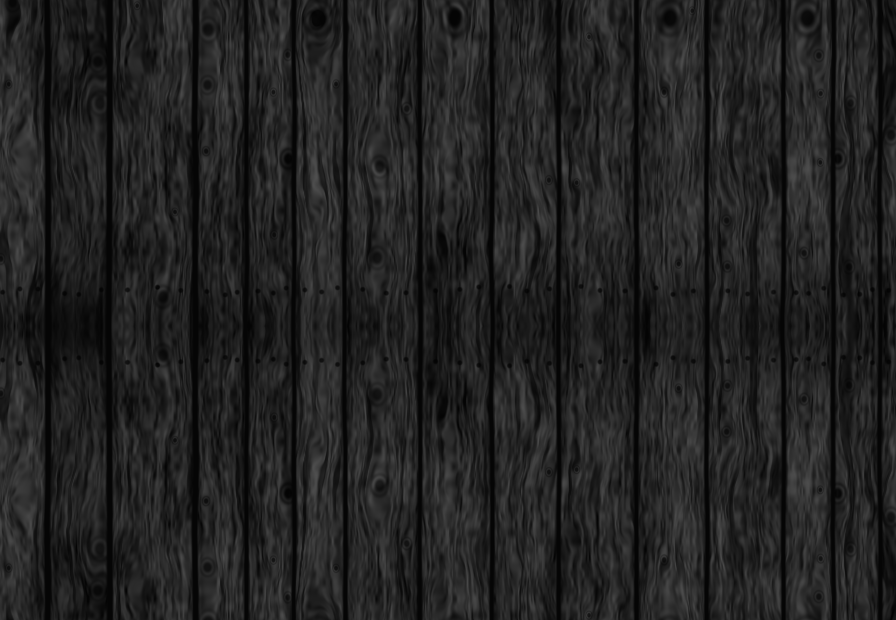
Reproduce this texture procedurally as a WebGL 2 fragment shader.

```glsl
#version 300 es
precision highp float;

uniform vec2 u_resolution;
out vec4 fragColor;

const int PLANKS = 15;
const float edges[16] = float[16](-0.01, 0.053, 0.122, 0.218, 0.275, 0.328, 0.385, 0.469,
                                  0.549, 0.624, 0.710, 0.789, 0.874, 0.930, 0.982, 1.03);

float hash(vec2 p) {
    vec3 a = fract(p.xyx * 0.1031);
    a += dot(a, a.yzx + 33.33);
    return fract((a.x + a.y) * a.z);
}

float noise(vec2 p) {
    vec2 i = floor(p), f = fract(p);
    f = f * f * (3.0 - 2.0 * f);
    return mix(mix(hash(i), hash(i + vec2(1, 0)), f.x),
               mix(hash(i + vec2(0, 1)), hash(i + vec2(1, 1)), f.x), f.y);
}

float fbm(vec2 p) {
    float sum = 0.0, amp = 0.5;
    for (int i = 0; i < 4; i++) {
        sum += amp * noise(p);
        p = p * 2.03 + 17.0;
        amp *= 0.5;
    }
    return sum / 0.9375;
}

// Bends the grain around a knot; returns the knot's darkness
float knot(vec2 p, vec2 centre, float radius, inout float grainX) {
    vec2 d = (p - centre) * vec2(1.0, 0.8);
    float r = length(d) / radius;
    float wide = length(d * vec2(1.0, 0.5)) / radius;
    grainX -= d.x * 0.85 * exp(-wide * wide * 0.22);
    float ring = exp(-pow((r - 1.25) * 4.0, 2.0));
    return (1.0 - smoothstep(0.4, 1.0, r)) + 0.45 * ring;
}

void main() {
    vec2 uv = gl_FragCoord.xy / u_resolution;
    float aspect = u_resolution.x / u_resolution.y;
    float x = uv.x * aspect;

    // Boards are mirrored about a horizontal joint
    float v = abs(uv.y - 0.474);

    // Find the plank and the nearest seam
    float seam = 1.0, left = 0.0, right = 1.0, id = 0.0;
    float wobble = 0.003 * (noise(vec2(uv.x * 40.0, v * 9.0)) - 0.5);
    for (int i = 0; i < PLANKS; i++) {
        float a = edges[i] * aspect + wobble, b = edges[i + 1] * aspect + wobble;
        float gap = i == 1 || i == 2 ? 0.0012 : 0.0;
        seam = min(seam, min(abs(x - a), abs(x - b)) - gap);
        if (x >= a && x < b) {
            left = a;
            right = b;
            id = float(i);
        }
    }
    float width = right - left;
    vec2 p = vec2(x - left, v);

    // Small scattered knots, and a large one near the top of some planks
    float grainX = p.x, dark = 0.0;
    for (int k = 0; k < 4; k++) {
        vec2 seed = vec2(id * 7.0 + 3.0, float(k) * 13.0 + 5.0);
        vec2 centre = vec2(width * mix(0.12, 0.88, hash(seed)),
                           (float(k) + hash(seed + 41.0)) * 0.13 + 0.03);
        float size = mix(0.004, 0.013, pow(hash(seed + 83.0), 2.0));
        dark += knot(p, centre, size, grainX) * step(0.35, hash(seed + 29.0)) * 0.7;
    }
    if (id == 5.0 || id == 7.0 || id == 10.0 || id == 12.0)
        dark += knot(p, vec2(width * 0.48, 0.497), 0.018, grainX);
    if (id == 4.0 || id == 13.0)
        dark += knot(p, vec2(width * (id == 4.0 ? 0.88 : 0.1), 0.27), 0.01, grainX);

    // Grain: wavy growth bands, long fibres and fine weathering
    float offset = id * 19.7;
    float sway = fbm(vec2(grainX * 14.0 + offset, v * 7.0));
    float s = grainX + 0.035 * (sway - 0.5);
    float bands = 0.5 + 0.5 * sin(s * 330.0 + 16.0 * sway);
    float fibre = noise(vec2(s * 210.0 + offset, v * 16.0));
    float fine = noise(vec2(s * 330.0 + offset, v * 75.0));
    float blotch = fbm(vec2(x * 9.0 + offset, v * 8.0));
    float tone = 0.157 + 0.13 * (fibre - 0.5) + 0.12 * (fine - 0.5)
               + 0.035 * (bands - 0.5) + 0.15 * (blotch - 0.5);
    tone += 0.022 * (hash(vec2(id, 61.0)) - 0.5);

    // Thin dark cracks along the fibres
    float crack = noise(vec2(s * 120.0 + offset + 50.0, v * 8.0));
    tone *= mix(0.5, 1.0, smoothstep(0.1, 0.26, crack));

    // Stained band at the joint, deepest on the second plank
    float stain = id == 1.0 ? 0.65 : 0.1 + 0.25 * hash(vec2(id, 7.0));
    tone *= 1.0 - stain * exp(-pow(v / 0.08, 2.0));
    tone *= id == 1.0 ? 0.82 : 1.0;

    // Nail holes in a row on each side of the joint
    for (int n = 0; n < 3; n++) {
        vec2 seed = vec2(id + 11.0, float(n) * 5.0);
        vec2 nail = vec2(width * (0.2 + 0.3 * float(n) + 0.08 * hash(seed)),
                         0.05 + 0.014 * hash(seed + 9.0));
        dark += 0.8 * (1.0 - smoothstep(0.002, 0.0055, length(p - nail)));
    }
    tone *= 1.0 - 0.85 * clamp(dark, 0.0, 1.0);

    // Shaded plank sides, a faint worn rim and the black gap
    tone *= mix(0.72, 1.0, smoothstep(0.0, 0.02, seam));
    tone += 0.04 * exp(-pow((seam - 0.007) / 0.002, 2.0)) * fibre;
    tone = mix(0.02, tone, smoothstep(0.0015, 0.0055, seam));

    fragColor = vec4(vec3(clamp(tone, 0.015, 0.36)), 1.0);
}
```
